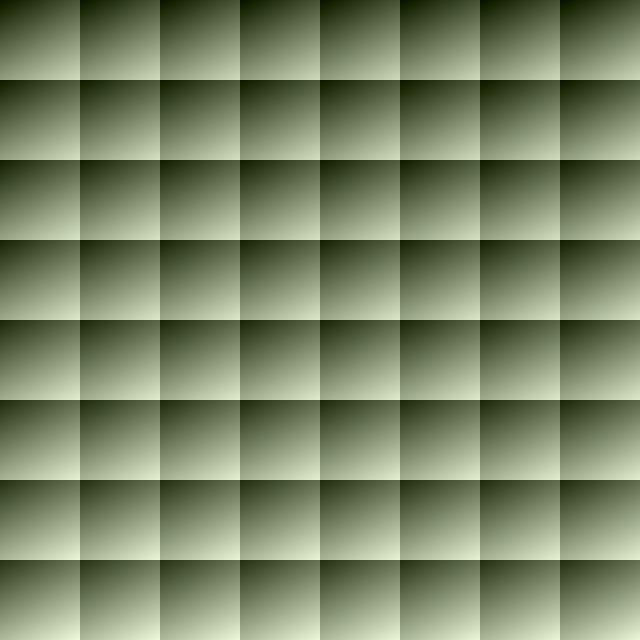
Write a three.js fragment shader that draws this pattern.

```glsl
#define TILES 8.0
#define MID_TONE 0.473
#define TILE_SLOPE vec2(0.26, -0.52)
#define CANVAS_SLOPE vec2(-0.02, -0.13)
#define GREEN_TINT vec3(0.0, 0.05, -0.075)

varying vec2 vUv;

// Sawtooth ramp from 0 to 1 per unit, with its jump smoothed over one pixel
vec2 smoothSaw(vec2 p) {
  vec2 edgeDist = fract(p + 0.5) - 0.5;
  vec2 pixel = max(fwidth(p), 1e-5);
  return edgeDist + 1.0 - clamp(edgeDist / pixel + 0.5, 0.0, 1.0);
}

void main() {
  // Diagonal ramp in each tile, dark at upper left and light at lower right
  vec2 tilePos = smoothSaw(vUv * TILES);
  float tone = MID_TONE + dot(tilePos - 0.5, TILE_SLOPE);

  // Slow drift of brightness over the whole canvas
  tone += dot(vUv - 0.5, CANVAS_SLOPE);

  gl_FragColor = vec4(clamp(tone + GREEN_TINT, 0.0, 1.0), 1.0);
}
```
